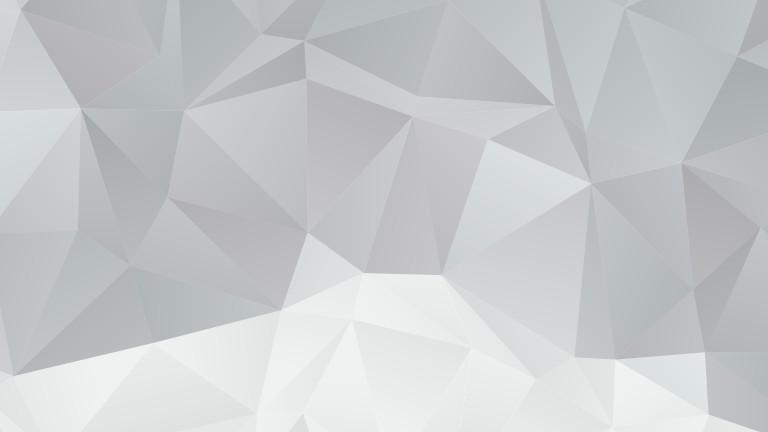
A Shadertoy shader for this background:

```glsl
#define CELLS 4.4         // mesh cells per canvas height
#define JITTER 0.88       // how far vertices stray from the grid
#define TILT 0.32         // rotation of the mesh, radians
#define FACET_VARY 0.085  // tone spread between facets
#define FACET_SLOPE 0.045 // tone gradient inside a facet
#define SEAM_WIDTH 0.0016 // seam half width in canvas heights
#define SEAM_LIGHT 0.035
#define LAVENDER vec3(-0.003, -0.004, 0.008)
#define COOL vec3(-0.020, 0.004, 0.012)
#define MIST vec3(-0.012, 0.006, 0.003)

float hash(vec2 p) {
    vec3 q = fract(vec3(p.xyx) * 0.1031);
    q += dot(q, q.yzx + 33.33);
    return fract((q.x + q.y) * q.z);
}

float cross2(vec2 a, vec2 b) { return a.x * b.y - a.y * b.x; }

float area(vec2 a, vec2 b, vec2 c) { return cross2(b - a, c - a); }

vec2 meshVertex(vec2 id) {
    return id + JITTER * (vec2(hash(id + 17.0), hash(id + 71.0)) - 0.5);
}

// Distance to the line a-b, positive on its left
float sideDistance(vec2 p, vec2 a, vec2 b) {
    return cross2(b - a, p - a) / max(length(b - a), 1e-4);
}

// Positive inside the triangle
float triangleDistance(vec2 p, vec2 a, vec2 b, vec2 c) {
    float s = area(a, b, c) < 0.0 ? -1.0 : 1.0;
    return min(s * sideDistance(p, a, b),
           min(s * sideDistance(p, b, c), s * sideDistance(p, c, a)));
}

// Bright mound along the bottom, 0 to 1
float mound(vec2 uv) {
    float x = (uv.x - 0.47) / 0.18;
    float top = 0.14 + 0.27 * exp(-x * x) - 0.14 * smoothstep(0.92, 1.0, uv.x);
    return 1.0 - smoothstep(top - 0.05, top + 0.06, uv.y);
}

// Broad lighting over the canvas
float broadTone(vec2 uv, float bright) {
    vec2 glow = (uv - vec2(0.58, 0.56)) / vec2(0.17, 0.24);
    float tone = 0.742 + 0.065 * exp(-dot(glow, glow));
    tone += 0.08 * smoothstep(0.12, 0.0, uv.x) * smoothstep(0.1, 0.5, uv.y);
    tone -= 0.025 * smoothstep(0.75, 1.0, uv.x);
    return mix(tone, 0.915, bright);
}

// Adds one facet, weighted by its pixel coverage
void addFacet(vec2 p, vec2 a, vec2 b, vec2 c, vec2 seed, mat2 tilt, float px, inout vec4 sum) {
    float d = triangleDistance(p, a, b, c);
    float cover = clamp(0.5 + d / px, 0.0, 1.0);
    if (cover <= 0.0) return;

    vec2 center = (a + b + c) / 3.0;
    vec2 uv = (center * tilt) / CELLS;
    uv.x *= iResolution.y / iResolution.x;
    uv = clamp(uv, 0.0, 1.0);

    float bright = mound(uv);
    float vary = hash(seed + 5.0) - 0.5;
    float angle = 6.2832 * hash(seed + 11.0);
    float tone = broadTone(uv, bright);
    tone += FACET_VARY * vary * mix(1.0, 0.6, bright);
    tone += 0.07 * step(0.94, hash(seed + 23.0)) * (1.0 - bright);
    tone += FACET_SLOPE * dot(p - center, vec2(cos(angle), sin(angle)));

    // Faint light seams, stronger on some facets
    float width = max(SEAM_WIDTH * CELLS, 0.7 * px);
    float seam = 1.0 - smoothstep(0.0, width, abs(d));
    tone += SEAM_LIGHT * seam * hash(seed + 31.0);

    vec3 tint = mix(mix(LAVENDER, COOL, hash(seed + 41.0)), MIST, bright);
    sum += cover * vec4(min(tone, 0.945) + tint, 1.0);
}

void mainImage(out vec4 fragColor, in vec2 fragCoord) {
    mat2 tilt = mat2(cos(TILT), sin(TILT), -sin(TILT), cos(TILT));
    vec2 p = tilt * (fragCoord / iResolution.y) * CELLS;
    float px = CELLS / iResolution.y;
    vec2 base = floor(p);
    vec4 sum = vec4(0.0);

    for (int j = -1; j <= 1; j++)
    for (int i = -1; i <= 1; i++) {
        vec2 id = base + vec2(i, j) + 40.0;
        vec2 a = meshVertex(id) - 40.0;
        vec2 b = meshVertex(id + vec2(1, 0)) - 40.0;
        vec2 c = meshVertex(id + vec2(1, 1)) - 40.0;
        vec2 d = meshVertex(id + vec2(0, 1)) - 40.0;

        // Split each quad along a diagonal that keeps it unfolded
        float splitAC = min(area(a, b, c), area(a, c, d));
        float splitBD = min(area(a, b, d), area(b, c, d));
        bool useAC = splitAC * mix(0.4, 1.6, hash(id + 3.0)) > splitBD;
        vec2 seed = id * 2.0;
        addFacet(p, a, b, useAC ? c : d, seed, tilt, px, sum);
        addFacet(p, useAC ? a : b, c, d, seed + 101.0, tilt, px, sum);
    }
    fragColor = vec4(sum.rgb / max(sum.a, 1e-3), 1.0);
}
```
